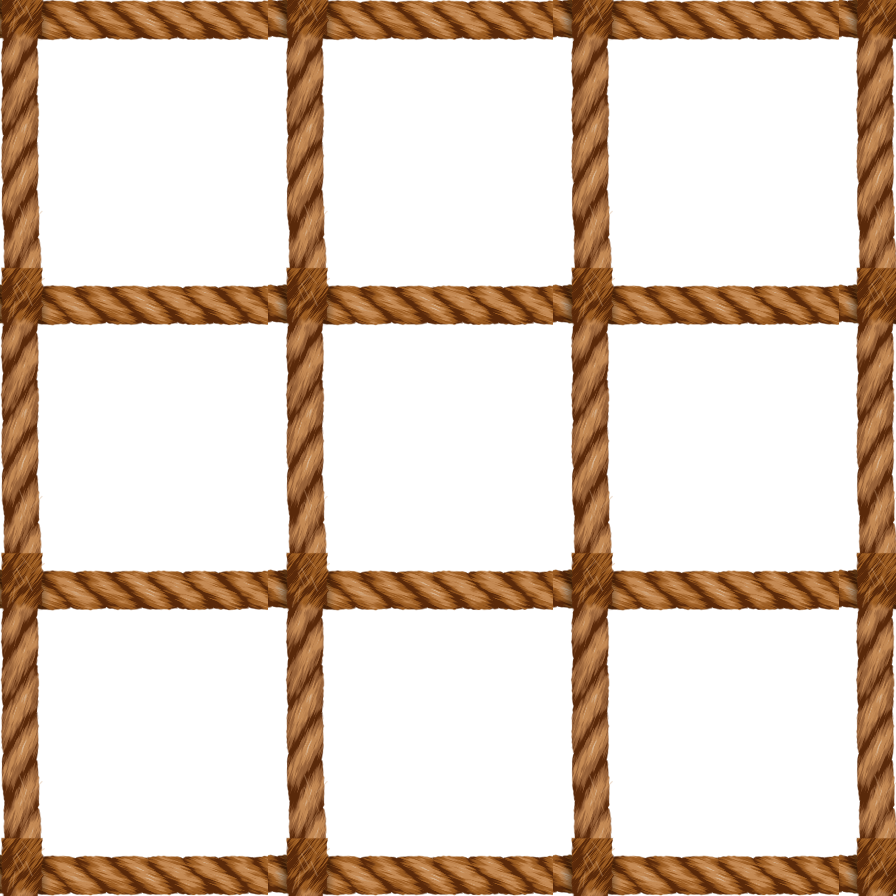
Write a Shadertoy shader that draws this pattern.

```glsl
// Square net of twisted natural rope on white, with rough lashings at crossings.
// Ropes are bands shaded by slanted strand phases and stretched fibre noise;
// one cell is folded over the canvas, so wear is the same in every repeat.

const float PI = 3.14159265;
const float PERIOD = 0.3182;
const vec2 CROSSING = vec2(0.0223, 0.0230);
const vec3 DARK = vec3(0.35, 0.16, 0.04);
const vec3 GOLD = vec3(0.61, 0.36, 0.13);
const vec3 UMBER = vec3(0.59, 0.38, 0.22);
const vec3 TAN = vec3(0.77, 0.54, 0.33);
const vec3 PALE = vec3(0.84, 0.70, 0.56);

float hash(vec2 p) {
    return fract(sin(dot(p, vec2(127.1, 311.7))) * 43758.5453);
}

float noise(vec2 p) {
    vec2 i = floor(p), f = fract(p);
    f = f * f * (3.0 - 2.0 * f);
    return mix(mix(hash(i), hash(i + vec2(1, 0)), f.x),
               mix(hash(i + vec2(0, 1)), hash(i + vec2(1, 1)), f.x), f.y);
}

// Fine and coarse hairs running along x, slanted by tilt
float fibres(vec2 p, float tilt) {
    float across = p.y - tilt * p.x;
    return 0.6 * noise(vec2(p.x * 75.0, across * 520.0))
         + 0.4 * noise(vec2(p.x * 160.0, across * 950.0) + 17.0);
}

float coverage(float dist, float pixel) {
    return smoothstep(pixel, -pixel, dist);
}

float segment(vec2 p, vec2 a, vec2 b) {
    vec2 pa = p - a, ba = b - a;
    return length(pa - ba * clamp(dot(pa, ba) / dot(ba, ba), 0.0, 1.0));
}

vec3 ropeColor(float shade, vec3 body) {
    vec3 c = mix(DARK, body, smoothstep(0.10, 0.43, shade));
    c = mix(c, TAN, smoothstep(0.43, 0.75, shade));
    return mix(c, PALE, smoothstep(0.82, 1.05, shade));
}

// p = (along, across); side is the lit direction across the rope
vec4 rope(vec2 p, float halfWidth, float pitch, float side, vec3 body, float pixel) {
    float t = p.y / halfWidth;
    float phase = p.x / pitch - 0.45 * t - 0.07 * sin(PI * t);
    float bulge = abs(sin(PI * phase));
    float grain = fibres(p, 0.35);
    float fuzz = 0.0012 * (noise(p * 330.0) - 0.5);
    float outline = halfWidth * (0.90 + 0.12 * sqrt(bulge)) + fuzz;
    float roundness = sqrt(max(0.0, 1.0 - 0.75 * t * t));
    float lit = 0.08 * side * t + 0.10 * cos(2.0 * PI * (fract(phase) - 0.6));
    float blotch = 0.22 * (noise(p * 65.0 + 5.0) - 0.5);
    float shade = 0.62 * pow(bulge, 0.65) * roundness + lit + blotch
                + 0.62 * (grain - 0.5) + 0.06;
    return vec4(ropeColor(shade, body), coverage(abs(p.y) - outline, pixel));
}

// Matted lashing: cut square on top, fading into the rope below
vec4 lashing(vec2 q, float pixel) {
    float ragged = 0.0035 * (noise(q * 230.0) - 0.5);
    vec2 box = abs(q - vec2(0.0025, 0.009)) - vec2(0.0225, 0.0325);
    float hair = fibres(q.yx, 0.75);
    float middle = exp(-pow((q.x - 0.002) / 0.014, 2.0));
    float top = smoothstep(-0.015, 0.035, q.y);
    float shade = 0.08 + 0.23 * middle + 0.12 * top + 0.75 * (hair - 0.5)
                + 0.25 * (noise(q * 90.0) - 0.5);
    float alpha = coverage(max(box.x + ragged, box.y + 0.3 * ragged), pixel);
    alpha *= smoothstep(-0.024, -0.012, q.y + 2.0 * ragged);
    return vec4(ropeColor(shade, GOLD), alpha);
}

void mainImage(out vec4 fragColor, in vec2 fragCoord) {
    float pixel = 1.0 / iResolution.y;
    vec2 uv = fragCoord / iResolution.xy;

    // s runs from crossing to crossing; q is centred on the nearest one
    vec2 s = mod(uv - CROSSING, PERIOD);
    vec2 q = s - PERIOD * step(0.5 * PERIOD, s);
    vec3 color = vec3(1.0);

    // Horizontal rope, with a displaced cut end left of the crossing
    float cutEnd = step(-0.041, q.x) * step(q.x, 0.0);
    vec2 along = vec2(s.x + 0.014 * cutEnd, -q.y + 0.0015 * cutEnd);
    vec4 across = rope(along, 0.0212, PERIOD / 8.0, -1.0, GOLD, pixel);
    across.rgb *= mix(0.55, 1.0, smoothstep(0.016, 0.036, abs(q.x)));
    color = mix(color, across.rgb, across.a);

    // Vertical rope, drifting right just above the lashing
    float drift = 0.003 * smoothstep(0.13, 0.04, s.y);
    vec4 upright = rope(vec2(s.y, q.x - drift), 0.0202, PERIOD / 6.0, 0.6, UMBER, pixel);
    color = mix(color, upright.rgb, upright.a);

    vec4 knot = lashing(q, pixel);
    color = mix(color, knot.rgb, knot.a);

    // Stray hairs around the lashing and the rope above it
    for (int i = 0; i < 16; i++) {
        float id = float(i);
        vec2 start = vec2(0.034 * hash(vec2(id, 1.0)) - 0.016,
                          0.125 * hash(vec2(id, 2.0)) - 0.022);
        float angle = PI * (0.2 + 0.6 * hash(vec2(id, 3.0)));
        vec2 end = start + 0.017 * vec2(cos(angle), sin(angle));
        float strand = coverage(segment(q, start, end) - 0.0004, pixel);
        color = mix(color, mix(TAN, PALE, hash(vec2(id, 4.0))), 0.5 * strand);
    }

    fragColor = vec4(color, 1.0);
}
```
